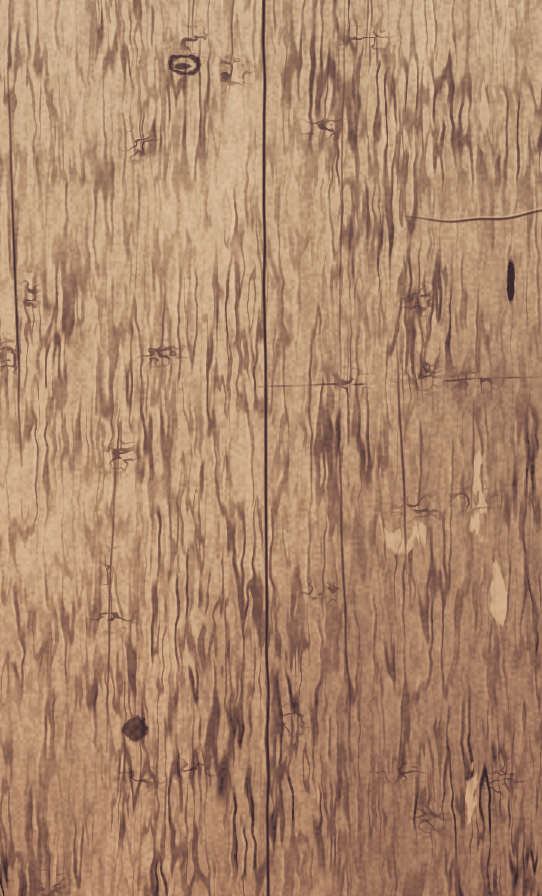
Reproduce this texture procedurally as a WebGL 1 fragment shader.

```glsl
precision highp float;
// Two weathered wooden boards with a dark seam, fine grain, cracks, knots and pale chips.
uniform vec2 u_resolution;

float hash(vec2 cell) {
  vec3 h = fract(cell.xyx * 0.1031);
  h += dot(h, h.yzx + 33.33);
  return fract((h.x + h.y) * h.z);
}

float noise(vec2 p) {
  vec2 i = floor(p), f = fract(p);
  f = f * f * (3.0 - 2.0 * f);
  return mix(mix(hash(i), hash(i + vec2(1.0, 0.0)), f.x),
             mix(hash(i + vec2(0.0, 1.0)), hash(i + 1.0), f.x), f.y);
}

float fbm(vec2 p) {
  return 0.55 * noise(p) + 0.3 * noise(p * 2.1 + 17.0) + 0.15 * noise(p * 4.3 + 41.0);
}

// Tapered line from a to b; soft is the width of its smoothed edge.
float crack(vec2 p, vec2 a, vec2 b, float width, float soft) {
  vec2 along = b - a;
  float t = clamp(dot(p - a, along) / dot(along, along), 0.0, 1.0);
  float taper = 0.3 + 2.8 * t * (1.0 - t);
  float d = length(p - a - along * t);
  return (1.0 - smoothstep(0.0, width * taper + soft, d)) * min(1.0, taper);
}

// Ragged elliptical distance: 1 on the rim.
float ellipse(vec2 p, vec2 center, vec2 radius) {
  return length((p - center) / radius) + 0.6 * (fbm(p * 130.0) - 0.5);
}

float spot(vec2 p, vec2 center, vec2 radius) {
  vec2 q = (p - center) / radius;
  return exp(-dot(q, q));
}

// Thin contour lines of stretched noise.
float grainLines(vec2 p, vec2 frequency, float width) {
  vec2 q = p * frequency;
  float n = 0.7 * noise(q) + 0.3 * noise(q * vec2(2.1, 2.4) + 9.0);
  return 1.0 - smoothstep(width * 0.25, width, abs(n - 0.5));
}

// Wood colours from deep crack to pale bare wood.
vec3 woodColor(float tone) {
  vec3 c = mix(vec3(0.22, 0.16, 0.18), vec3(0.44, 0.32, 0.29), smoothstep(0.0, 0.35, tone));
  c = mix(c, vec3(0.55, 0.41, 0.34), clamp((tone - 0.35) / 0.2, 0.0, 1.0));
  c = mix(c, vec3(0.71, 0.57, 0.45), clamp((tone - 0.55) / 0.3, 0.0, 1.0));
  c = mix(c, vec3(0.79, 0.67, 0.54), clamp((tone - 0.85) / 0.15, 0.0, 1.0));
  return mix(c, vec3(0.88, 0.78, 0.67), clamp((tone - 1.0) / 0.3, 0.0, 1.0));
}

void main() {
  vec2 uv = gl_FragCoord.xy / u_resolution;
  vec2 p = gl_FragCoord.xy / u_resolution.y;
  float soft = max(0.0016, 0.8 / u_resolution.y);
  float leftBoard = 1.0 - smoothstep(0.292, 0.3, p.x);

  // Wavy coordinates for grain and cracks
  vec2 g = p + vec2(0.008 * fbm(p * vec2(9.0, 5.0)) + 0.003 * noise(p * vec2(50.0, 70.0)), 0.0);
  g.y += 0.04 * noise(p * vec2(80.0, 3.0));
  vec2 c = p + 0.003 * (vec2(noise(p * vec2(8.0, 22.0)), noise(p.yx * vec2(8.0, 30.0))) - 0.5);

  // Broad light: bright above, dull towards the lower right
  float tone = 0.96 + 0.09 * (uv.y - 0.4) + 0.04 * leftBoard;
  tone -= 0.13 * smoothstep(0.5, 1.3, uv.x * 0.7 + 1.0 - uv.y);
  tone -= 0.17 * spot(uv, vec2(1.0, 0.0), vec2(0.4)) + 0.1 * spot(uv, vec2(0.0), vec2(0.15, 0.4));
  tone -= 0.12 * spot(uv, vec2(1.0, 0.56), vec2(0.2, 0.05));
  tone += 0.16 * (fbm(p * vec2(11.0, 5.0)) - 0.5) + 0.08 * (noise(g * vec2(60.0, 4.0)) - 0.5);

  // Dense broken grain, strongest beside the seam
  float wear = fbm(p * vec2(15.0, 8.0) + 5.0) + 0.2 * leftBoard * spot(uv, vec2(0.38, 0.4), vec2(0.2, 0.7));
  float density = smoothstep(0.35, 0.75, wear);
  float broken = smoothstep(0.3, 0.6, noise(g * vec2(75.0, 24.0) + 7.0));
  float coarse = grainLines(g, vec2(95.0, 10.0), 0.13) * broken;
  float lit = grainLines(g + vec2(0.003, 0.001), vec2(95.0, 10.0), 0.13) * broken;
  float fine = grainLines(g + 3.0, vec2(150.0, 19.0), 0.15) * (1.0 - 0.7 * broken);
  tone += 0.09 * (lit - coarse) - coarse * mix(0.17, 0.5, density);
  tone -= fine * mix(0.12, 0.4, density);
  tone += 0.12 * (noise(g * vec2(230.0, 60.0)) - 0.5) + 0.17 * (noise(p * 290.0) - 0.5);

  // Scattered smudges of short scribbles, and hairline cracks
  float dark = 0.0;
  float scribble = grainLines(c + 0.008 * fbm(p * 60.0), vec2(75.0, 95.0), 0.1);
  for (int i = 0; i < 26; i++) {
    float k = float(i);
    vec2 at = vec2(hash(vec2(k, 3.0)) * 0.605, hash(vec2(k, 8.0)));
    float size = hash(vec2(k, 12.0));
    dark = max(dark, 0.75 * scribble * spot(p, at, vec2(0.008 + 0.018 * size, 0.024 - 0.014 * size)));
    vec2 end = at + vec2(0.012 * (size - 0.5), 0.03 + 0.1 * size);
    dark = max(dark, 0.5 * crack(g - vec2(0.005, 0.0), at, end, 0.0003, soft));
  }

  // Seam and long cracks
  float seam = abs(c.x - mix(0.3, 0.294, uv.y));
  dark = max(dark, 0.95 * (1.0 - smoothstep(0.0004, 0.001 + soft, seam)));
  dark = max(dark, 0.9 * crack(c, vec2(0.009, 0.93), vec2(0.024, 0.48), 0.001, soft));
  dark = max(dark, 0.8 * crack(c, vec2(0.378, 0.53), vec2(0.392, 0.15), 0.0008, soft));
  dark = max(dark, 0.5 * crack(c, vec2(0.384, 1.02), vec2(0.379, 0.52), 0.0003, soft));
  dark = max(dark, 0.8 * crack(c, vec2(0.443, 0.62), vec2(0.455, 0.36), 0.0008, soft));
  dark = max(dark, 0.65 * crack(c, vec2(0.128, 0.48), vec2(0.118, 0.16), 0.0005, soft));
  float faint = 0.8 * smoothstep(0.2, 0.8, noise(p * 70.0));
  dark = max(dark, faint * crack(c, vec2(0.29, 0.568), vec2(0.62, 0.58), 0.0004, soft));
  vec2 bent = c + vec2(0.0, 1.2 * (p.x - 0.455) * (0.62 - p.x));
  float gouge = crack(bent, vec2(0.45, 0.757), vec2(0.65, 0.77), 0.0008, soft);
  float lip = crack(bent - vec2(0.0, 0.003), vec2(0.47, 0.757), vec2(0.65, 0.77), 0.0006, soft);

  // Knots and slit
  float upper = ellipse(p, vec2(0.206, 0.928), vec2(0.018, 0.011));
  float inner = ellipse(p, vec2(0.203, 0.926), vec2(0.013, 0.005));
  float lower = ellipse(p, vec2(0.151, 0.186), vec2(0.015, 0.014));
  float slit = ellipse(p, vec2(0.57, 0.688), vec2(0.0045, 0.027));
  dark = max(dark, 0.85 * (1.0 - smoothstep(0.05, 0.25, abs(upper - 0.9))));
  dark = max(dark, 0.8 * (1.0 - smoothstep(0.5, 1.0, inner)));
  dark = max(dark, (1.0 - smoothstep(0.85, 1.1, lower)) * (0.6 + 0.4 * noise(p * 170.0)));
  dark = max(dark, 1.0 - smoothstep(0.75, 1.1, slit));

  // Pale ragged chips
  float chips = spot(p, vec2(0.534, 0.45), vec2(0.014, 0.06)) + spot(p, vec2(0.556, 0.33), vec2(0.012, 0.05));
  chips += 0.8 * spot(p, vec2(0.525, 0.12), vec2(0.01, 0.07)) + 0.75 * spot(p, vec2(0.54, 0.9), vec2(0.01, 0.12));
  chips += 0.7 * spot(p, vec2(0.46, 0.4), vec2(0.05, 0.03));
  float pale = smoothstep(0.46, 0.58, chips * (1.5 * fbm(g * vec2(100.0, 40.0)) + 0.05));
  tone = mix(tone, 1.12 + 0.12 * (noise(p * 180.0) - 0.5), 0.75 * max(pale, 0.8 * lip));
  tone = mix(tone, 0.03, max(dark, 0.85 * gouge));

  vec3 warmth = mix(vec3(1.02, 0.97, 0.94), vec3(1.0, 1.01, 1.01), uv.y);
  gl_FragColor = vec4(woodColor(tone) * warmth, 1.0);
}
```
